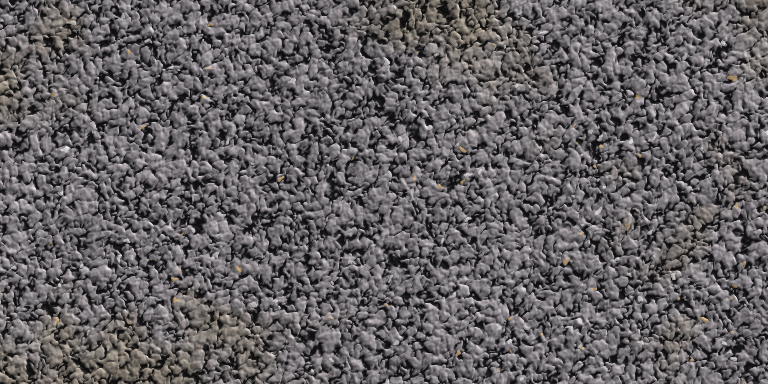
Reproduce this texture procedurally as a WebGL 2 fragment shader.

```glsl
#version 300 es
precision highp float;
// Weathered asphalt: packed grey stones in low raking light, with pits, pale chips and dusty patches.

uniform vec2 u_resolution;
out vec4 fragColor;

vec2 hash2(vec2 p) {
    vec3 q = fract(p.xyx * vec3(0.1031, 0.1030, 0.0973));
    q += dot(q, q.yzx + 33.33);
    return fract((q.xx + q.yz) * q.zy);
}

float cornerRamp(vec2 corner, vec2 offset) {
    float angle = 6.2832 * hash2(corner).x;
    return dot(vec2(cos(angle), sin(angle)), offset);
}

float gradientNoise(vec2 p) {
    p = mat2(0.8, 0.6, -0.6, 0.8) * p;
    vec2 i = floor(p), f = p - i;
    vec2 u = f * f * f * (f * (f * 6.0 - 15.0) + 10.0);
    vec2 e = vec2(1.0, 0.0);
    return mix(mix(cornerRamp(i, f), cornerRamp(i + e, f - e), u.x),
               mix(cornerRamp(i + e.yx, f - e.yx), cornerRamp(i + 1.0, f - 1.0), u.x), u.y);
}

// Highest of the overlapping domes: x = height, y = random value of that stone
vec2 stones(vec2 p) {
    vec2 cell = floor(p), top = vec2(0.0);
    for (int y = -1; y <= 1; y++) {
        for (int x = -1; x <= 1; x++) {
            vec2 c = cell + vec2(x, y);
            vec2 shape = hash2(c + 71.0);
            vec2 d = p - c - 0.1 - 0.8 * hash2(c);
            float turn = 6.2832 * shape.y;
            vec2 axis = vec2(cos(turn), sin(turn));
            d = vec2(0.88 * dot(d, axis), 1.14 * dot(d, vec2(-axis.y, axis.x)));
            float radius = mix(0.6, 0.95, shape.x);
            float h = radius - dot(d, d) / radius;
            if (h > top.x) top = vec2(h, fract(shape.y * 17.0 + shape.x * 5.0));
        }
    }
    return top;
}

// x = surface height, y = stone value, z = fine grain value, w = fine grain height
vec4 surface(vec2 p) {
    vec2 bend = vec2(gradientNoise(p * 15.0 + 3.0), gradientNoise(p * 15.0 + 61.0));
    vec2 warp = vec2(gradientNoise(p * 60.0), gradientNoise(p * 60.0 + 37.0));
    vec2 q = mat2(0.9, -0.44, 0.44, 0.9) * (p + 0.018 * bend + 0.009 * warp);
    vec2 coarse = stones(q * 39.0);
    vec2 fine = stones(q * 79.0 + 19.0);
    float grit = gradientNoise(p * 115.0 + 5.0);
    float pit = smoothstep(0.28, 0.6, gradientNoise(p * 17.0 + 8.0));
    float packed = max(coarse.x, 0.15 + 0.55 * fine.x);
    return vec4(packed + 0.2 * fine.x + 0.14 * grit - 0.28 * pit, coarse.y, fine.y, fine.x);
}

void main() {
    vec2 p = gl_FragCoord.xy / u_resolution.y + 3.0;

    // Relief lit from the upper right
    vec2 towardLight = 0.0035 * vec2(0.6, 0.8);
    vec4 here = surface(p);
    float slope = surface(p - towardLight).x - surface(p + towardLight).x;
    float tone = 0.475 + 0.68 * slope + 0.3 * (here.x - 0.77);
    tone += 0.11 * (here.y - 0.5) + 0.08 * gradientNoise(p * 85.0);
    tone += 0.05 * gradientNoise(p * 3.0 + 11.0);

    // Shadow gathered in the gaps
    tone *= mix(0.22, 1.0, smoothstep(0.42, 0.68, here.x));
    tone = clamp(tone, 0.06, 0.9);
    vec3 color = tone * vec3(1.0, 0.965, 0.985) + vec3(0.0, 0.0, 0.008);

    // Brownish dust in broad patches
    float dust = gradientNoise(p * 1.7 + 2.0) + 0.4 * gradientNoise(p * 8.0);
    color *= mix(vec3(1.0), vec3(0.98, 0.95, 0.84), smoothstep(0.05, 0.55, dust));

    // Sparse pale and tan chips
    float chip = smoothstep(0.35, 0.6, here.w) * smoothstep(0.5, 0.7, here.x);
    float pale = chip * step(0.991, here.z);
    float ochre = chip * step(here.z, 0.004);
    color = mix(color, vec3(0.84, 0.83, 0.82) * (0.6 + 0.7 * tone), 0.8 * pale);
    color = mix(color, vec3(0.78, 0.64, 0.44) * (0.55 + 0.8 * tone), 0.8 * ochre);

    fragColor = vec4(color, 1.0);
}
```
